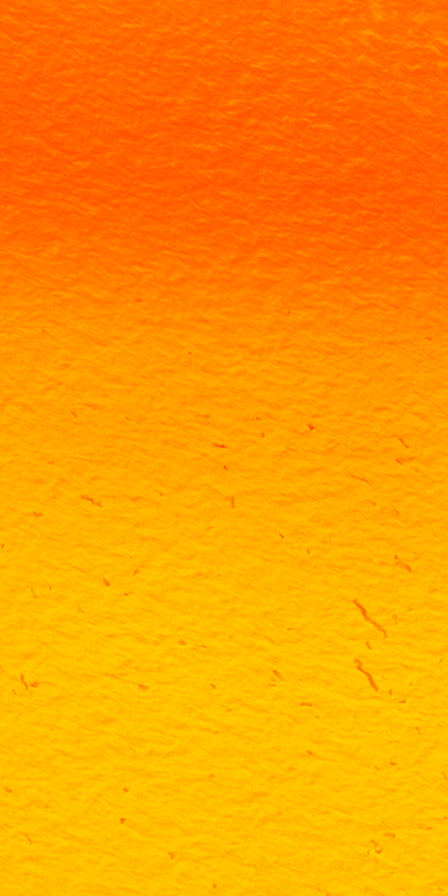
Write a Shadertoy shader that draws this texture.

```glsl
#define GRAIN_FREQ 38.0
#define GRAIN_STRETCH vec2(0.80, 1.30)
#define GRAIN_RELIEF 0.32
#define GRAIN_SKEW 1.3
#define DENT_FREQ 19.0
#define DENT_DEPTH 0.30
#define LIGHT_STEP vec2(-0.0014, 0.0032)
#define MOTTLE 0.015
#define TILT 0.035

float hash(vec2 p) {
    return fract(sin(dot(p, vec2(127.1, 311.7))) * 43758.5453);
}

float noise(vec2 p) {
    vec2 i = floor(p), f = fract(p);
    f = f * f * (3.0 - 2.0 * f);
    return mix(mix(hash(i), hash(i + vec2(1, 0)), f.x),
               mix(hash(i + vec2(0, 1)), hash(i + vec2(1, 1)), f.x), f.y);
}

float fbm(vec2 p) {
    float sum = 0.0, amp = 0.45;
    for (int i = 0; i < 3; i++) {
        sum += amp * noise(p);
        p = mat2(0.98, 0.20, -0.20, 0.98) * p * 2.03 + 7.3;
        amp *= 0.62;
    }
    return sum;
}

float segmentDistance(vec2 p, vec2 a, vec2 b) {
    vec2 pa = p - a, ba = b - a;
    return length(pa - ba * clamp(dot(pa, ba) / dot(ba, ba), 0.0, 1.0));
}

// Rough plaster surface, stretched along a line falling to the right
float plaster(vec2 p) {
    vec2 q = mat2(0.91, 0.41, -0.41, 0.91) * p;
    q += 0.014 * vec2(noise(p * 24.0), noise(p * 24.0 + 40.0));
    return fbm(q * GRAIN_FREQ * GRAIN_STRETCH);
}

// Small scattered chips, more frequent toward the lower right
float chips(vec2 p) {
    vec2 cell = floor(p * DENT_FREQ);
    float cover = 0.0;
    for (int y = -1; y <= 1; y++)
    for (int x = -1; x <= 1; x++) {
        vec2 id = cell + vec2(x, y);
        vec2 center = (id + vec2(hash(id), hash(id + 19.7))) / DENT_FREQ;
        float chance = mix(0.16, 0.50, smoothstep(0.55, 1.0, center.x));
        chance *= 1.0 - smoothstep(0.9, 1.45, center.y);
        float angle = -0.6 + 1.3 * (hash(id + 5.1) - 0.5);
        float size = hash(id + 8.3);
        vec2 reach = vec2(cos(angle), sin(angle)) * mix(0.002, 0.009, size * size);
        float width = mix(0.004, 0.008, hash(id + 2.9));
        float d = segmentDistance(p, center - reach, center + reach);
        float depth = mix(0.4, 1.0, hash(id + 3.3));
        cover = max(cover, depth * step(hash(id + 31.4), chance) * (1.0 - smoothstep(0.0, width, d)));
    }
    return cover;
}

// Longer gouges, each given by its two ends
float gouges(vec2 p) {
    vec4 ends[9] = vec4[9](
        vec4(0.790, 0.660, 0.862, 0.580), vec4(0.795, 0.525, 0.840, 0.465),
        vec4(0.310, 0.466, 0.328, 0.460), vec4(0.185, 0.886, 0.222, 0.876),
        vec4(0.860, 0.140, 0.876, 0.133), vec4(0.885, 0.742, 0.915, 0.728),
        vec4(0.050, 0.490, 0.062, 0.465), vec4(0.890, 1.020, 0.908, 1.002),
        vec4(0.612, 0.502, 0.628, 0.485));
    float cover = 0.0;
    for (int i = 0; i < 9; i++) {
        float d = segmentDistance(p, ends[i].xy, ends[i].zw);
        cover = max(cover, 1.0 - smoothstep(0.0, 0.009, d));
    }
    return cover;
}

float dents(vec2 p) {
    vec2 wobble = vec2(noise(p * 75.0), noise(p * 75.0 + 13.0)) - 0.5;
    vec2 q = p + 0.011 * wobble;
    return max(chips(q), gouges(q)) * mix(0.35, 1.15, noise(p * 70.0));
}

// Raised ridges catching light near the upper right corner
float ridges(vec2 p) {
    float corner = 1.0 - smoothstep(0.0, 0.18, segmentDistance(p, vec2(0.82, 1.93), vec2(0.98, 1.83)));
    float streak = smoothstep(0.55, 0.95, noise(mat2(0.8, 0.6, -0.6, 0.8) * p * vec2(40.0, 75.0)));
    float nick = 1.0 - smoothstep(0.002, 0.014, segmentDistance(p, vec2(0.69, 1.725), vec2(0.735, 1.715)));
    return max(corner * streak, nick * noise(p * 80.0));
}

// Green level from the top edge down: red-orange to amber
float wash(float t) {
    return 0.42 - 0.045 * smoothstep(0.0, 0.20, t)
         + 0.22 * smoothstep(0.20, 0.43, t)
         + 0.155 * smoothstep(0.34, 0.76, t);
}

void mainImage(out vec4 fragColor, in vec2 fragCoord) {
    vec2 uv = fragCoord / iResolution.xy;
    vec2 p = uv * vec2(1.0, 2.0);

    // Base gradient with a slight slope and soft mottling
    float green = wash(1.0 - uv.y + TILT * (0.5 - uv.x));
    green += MOTTLE * (noise(p * 5.0) - 0.5);

    // Directional light: bright flecks above, dark pits below
    float slope = plaster(p - LIGHT_STEP) - plaster(p + LIGHT_STEP);
    float skew = GRAIN_SKEW * mix(-1.0, 1.0, smoothstep(0.5, 0.8, uv.y));
    green += GRAIN_RELIEF * (slope + skew * slope * slope) * mix(0.85, 1.15, uv.y);

    // Shadowed dents with a lit rim
    float dent = dents(p);
    float rim = max(dents(p + 2.0 * LIGHT_STEP) - dent, 0.0);
    green += 0.07 * rim - DENT_DEPTH * dent + 0.11 * ridges(p);

    fragColor = vec4(1.0 - 0.03 * dent, clamp(green, 0.25, 0.86), 0.0, 1.0);
}
```
